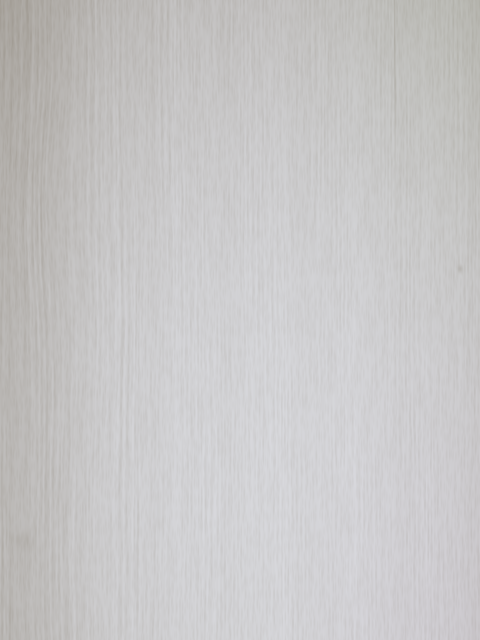
Give the GLSL for this texture, as a Shadertoy shader.

```glsl
const vec3 WARM_SHADE = vec3(0.73, 0.72, 0.71);
const vec3 COOL_LIGHT = vec3(0.82, 0.82, 0.83);
const vec3 LILAC_CAST = vec3(0.004, -0.005, 0.008);

vec2 hash22(vec2 cell) {
    vec3 q = fract(cell.xyx * vec3(0.1031, 0.1030, 0.0973));
    q += dot(q, q.yzx + 33.33);
    return fract((q.xx + q.yz) * q.zy);
}

// Distance to the nearest scattered point, one point per cell
float cellular(vec2 p) {
    vec2 cell = floor(p);
    float nearest = 2.0;
    for (int y = -1; y <= 1; y++) {
        for (int x = -1; x <= 1; x++) {
            vec2 id = cell + vec2(x, y);
            nearest = min(nearest, length(id + hash22(id) - p));
        }
    }
    return nearest;
}

// Slow sideways drift of the fibres, stronger on the left
vec2 bendGrain(vec2 p, float amount) {
    float drift = sin(p.y * 5.3 + p.x * 9.0) + 0.4 * sin(p.y * 13.0 - p.x * 21.0 + 1.7);
    float bulge = exp(-pow((p.y - 0.70) / 0.16, 2.0)) * exp(-pow((p.x - 0.07) / 0.06, 2.0));
    return vec2(p.x + amount * drift + 0.012 * bulge, p.y);
}

// Growth rings cut lengthwise: sines with uneven spacing
float rings(float x, float y, float frequency) {
    float phase = x * frequency + 1.9 * sin(x * 83.0) + 1.3 * sin(x * 191.0 + 0.7);
    float wobble = 0.35 * sin(y * 31.0 + x * 140.0);
    float strength = 0.65 + 0.35 * sin(x * 57.0 + y * 4.0 + 2.0);
    return sin(phase + wobble) * strength;
}

// Short dark dashes along the fibres
float pores(vec2 p, vec2 density) {
    return smoothstep(0.55, 0.1, cellular(p * density));
}

float broadBands(float x) {
    return 0.5 * sin(x * 47.0 + 0.6) + 0.3 * sin(x * 113.0 + 2.1) + 0.2 * sin(x * 229.0);
}

float lighting(vec2 uv) {
    vec2 fromGlow = (uv - vec2(0.58, 0.25)) * vec2(1.0, 0.75);
    float leftShade = smoothstep(0.27, 0.0, uv.x);
    return 0.822 - 0.235 * dot(fromGlow, fromGlow) - 0.032 * leftShade;
}

float softSpot(vec2 p, vec2 center, vec2 radius) {
    vec2 d = (p - center) / radius;
    return exp(-dot(d, d));
}

// Faint joint running down from the top edge
float seam(vec2 uv, float x, float halfWidth) {
    float line = smoothstep(halfWidth, 0.0, abs(uv.x - x - 0.006 * (1.0 - uv.y)));
    return line * smoothstep(0.60, 0.95, uv.y);
}

void mainImage(out vec4 fragColor, in vec2 fragCoord) {
    vec2 uv = fragCoord / iResolution.xy;
    vec2 p = uv * vec2(0.75, 1.0);
    float coarse = smoothstep(0.65, 0.05, uv.x);

    // Grain layers
    vec2 g = bendGrain(p, mix(0.0007, 0.0025, coarse));
    float grain = 0.017 * coarse * rings(g.x, g.y, 560.0);
    grain += 0.008 * rings(g.x + 0.31, g.y, 930.0);
    grain += 0.006 * broadBands(g.x);
    grain -= 0.016 * pores(g, vec2(190.0, 9.0));
    grain -= 0.016 * pores(g + 3.7, vec2(240.0, 42.0));
    grain += 0.011;

    // Light, marks and joint
    float tone = lighting(uv) + grain;
    tone -= 0.07 * softSpot(uv, vec2(0.958, 0.580), vec2(0.005, 0.006));
    tone -= 0.025 * softSpot(uv, vec2(0.050, 0.155), vec2(0.022, 0.014));
    tone -= 0.045 * seam(uv, 0.822, 0.0028);

    // Warm shadows, cool highlights, lilac to green cast on the right
    vec3 color = mix(WARM_SHADE, COOL_LIGHT, (tone - 0.722) / 0.094);
    color += LILAC_CAST * (1.0 - 2.0 * uv.y) * smoothstep(0.5, 1.0, uv.x);
    fragColor = vec4(color, 1.0);
}
```
